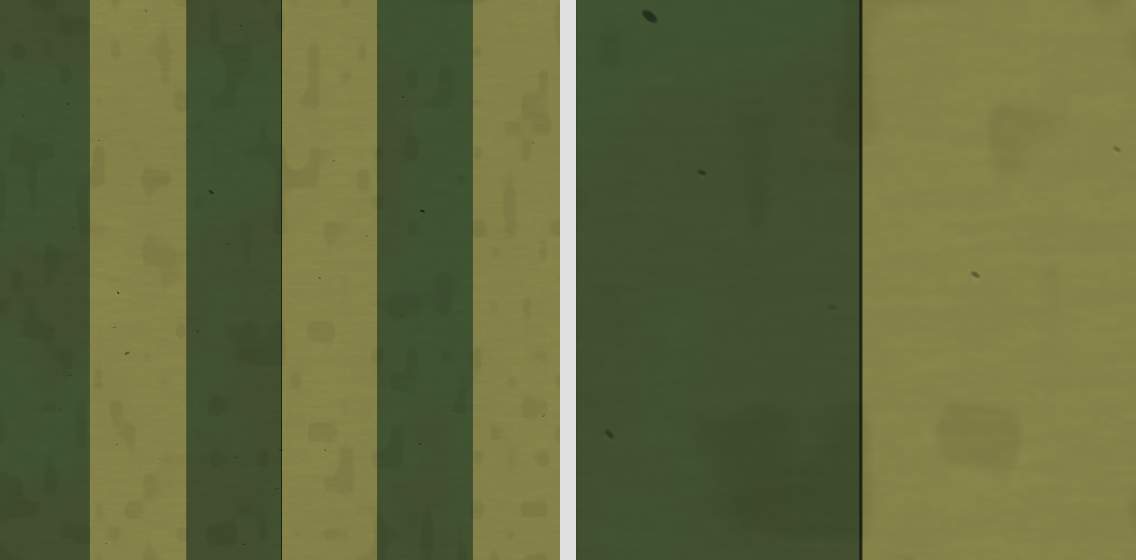
Left, the full canvas; right, a detail of the centre.
This pattern is drawn by a three.js fragment shader. Its source:

```glsl
// Broad vertical stripes of olive and forest green on worn, speckled paper.
varying vec2 vUv;

float hash(vec2 p) {
  vec3 q = fract(vec3(p.xyx) * 0.1031);
  q += dot(q, q.yzx + 33.33);
  return fract((q.x + q.y) * q.z);
}

float noise(vec2 p) {
  vec2 i = floor(p), f = fract(p);
  f = f * f * (3.0 - 2.0 * f);
  return mix(mix(hash(i), hash(i + vec2(1.0, 0.0)), f.x),
             mix(hash(i + vec2(0.0, 1.0)), hash(i + vec2(1.0)), f.x), f.y);
}

float fbm(vec2 p) {
  float sum = 0.0, amp = 0.5;
  for (int i = 0; i < 4; i++) {
    sum += amp * noise(p);
    p = p * 2.03 + 17.1;
    amp *= 0.5;
  }
  return sum;
}

// Tilted oval flecks, at most one per grid cell.
float flecks(vec2 uv, float cells, float chance, float size, float seed) {
  vec2 id = floor(uv * cells) + seed;
  vec2 center = 0.25 + 0.5 * vec2(hash(id + 3.7), hash(id + 9.2));
  vec2 p = (fract(uv * cells) - center) / cells;
  float angle = (hash(id + 5.1) - 0.6) * 1.6;
  float c = cos(angle), s = sin(angle);
  p = vec2(c * p.x + s * p.y, c * p.y - s * p.x);
  float radius = size * mix(0.5, 1.2, hash(id + 1.3));
  float d = length(p * vec2(0.65, 1.3)) - radius;
  float strength = mix(0.3, 1.0, hash(id + 7.9));
  return strength * step(hash(id), chance) * (1.0 - smoothstep(-0.0008, 0.0012, d));
}

void main() {
  // Stripe coordinate: odd bands are olive; the first olive band is a touch wider.
  float x = (vUv.x + 0.0079) / 0.1704;
  x += 0.014 * (1.0 - smoothstep(0.2, 0.3, vUv.x));
  float edge = (0.5 - abs(mod(x - 0.5, 2.0) - 1.0)) * 0.1704;
  float olive = smoothstep(-0.0009, 0.0009, edge);

  // Paint, with brownish clouds in the green
  float cloud = fbm(vUv * vec2(5.0, 4.0) + 2.0);
  float brown = smoothstep(0.35, 0.65, cloud);
  vec3 green = mix(vec3(0.25, 0.328, 0.196), vec3(0.262, 0.307, 0.182), brown);
  vec3 yellow = vec3(0.523, 0.512, 0.288) * (0.97 + 0.06 * cloud);
  vec3 color = mix(green, yellow, olive);

  // Thin seams, darkest at the middle edge
  float seam = 1.0 - smoothstep(0.0003, 0.0016, abs(edge + 0.0004));
  float middle = 1.0 - step(0.5, abs(floor(x + 0.5) - 3.0));
  color *= 1.0 - seam * mix(0.1, 0.6, middle);

  // Horizontal paper fibers and fine grain
  float fibers = fbm(vUv * vec2(28.0, 160.0)) - 0.47;
  float grain = noise(vUv * vec2(190.0, 330.0)) - 0.5;
  color *= 1.0 + 0.055 * fibers + 0.025 * grain;

  // Faint smudges, small pits and a few dark specks
  color *= 1.0 - 0.06 * smoothstep(0.66, 0.85, noise(vUv * vec2(34.0, 22.0) + 40.0));
  float pits = flecks(vUv, 13.0, 0.22, 0.0017, 11.0);
  float glints = flecks(vUv + vec2(0.0, 0.003), 13.0, 0.22, 0.0017, 11.0);
  float specks = flecks(vUv, 7.0, 0.16, 0.0028, 53.0);
  color *= 1.0 + 0.05 * glints;
  color *= (1.0 - 0.35 * pits) * (1.0 - 0.65 * specks);

  gl_FragColor = vec4(color, 1.0);
}
```
